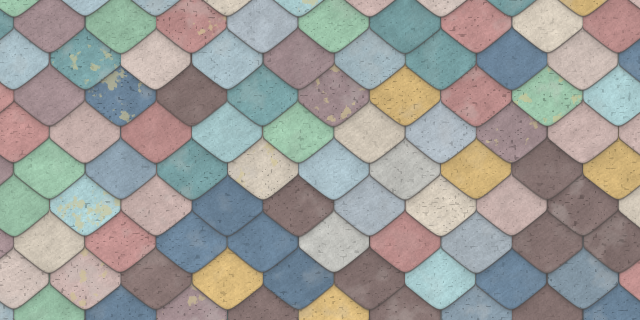
A Shadertoy shader for this pattern:

```glsl
const float TILES_HIGH = 4.5;            // canvas height in tile widths
const vec2  ORIGIN = vec2(0.695, 1.70);  // tip of the reference tile
const float ROW_STEP = 0.515;
const float HALF_WIDTH = 0.495;
const float EDGE_SLOPE = 0.83;
const float TIP_RADIUS = 0.08;
const float CORNER_BLEND = 0.035;
const float JITTER = 0.016;
const float TILT = 0.025;
const float GAP_WIDTH = 0.013;
const float SHADOW_REACH = 0.035;
const float SHADOW_DEPTH = 0.30;
const float YELLOW_SHARE = 0.06;
const vec2  REGION_CENTRE = vec2(4.5, 2.1);
const vec2  REGION_TREND = vec2(0.10, -0.25);
const vec3  GAP = vec3(0.34, 0.32, 0.31);
const vec3  YELLOW = vec3(0.84, 0.72, 0.49);
const vec3  LICHEN = vec3(0.82, 0.77, 0.58);

// Glazes ordered from warm to cool to green
const int GLAZE_COUNT = 14;
const vec3 GLAZES[GLAZE_COUNT] = vec3[](
    vec3(0.52, 0.45, 0.44), vec3(0.74, 0.56, 0.55), vec3(0.63, 0.55, 0.56),
    vec3(0.79, 0.70, 0.68), vec3(0.82, 0.78, 0.72), vec3(0.79, 0.73, 0.70),
    vec3(0.75, 0.75, 0.73), vec3(0.67, 0.71, 0.74), vec3(0.53, 0.60, 0.65),
    vec3(0.42, 0.51, 0.59), vec3(0.65, 0.73, 0.76), vec3(0.47, 0.62, 0.63),
    vec3(0.66, 0.79, 0.80), vec3(0.60, 0.75, 0.65));

float hash(vec2 p) {
    return fract(sin(dot(p, vec2(12.9898, 78.233))) * 43758.5453);
}

float noise(vec2 p) {
    vec2 cell = floor(p), f = fract(p);
    f = f * f * (3.0 - 2.0 * f);
    return mix(mix(hash(cell), hash(cell + vec2(1, 0)), f.x),
               mix(hash(cell + vec2(0, 1)), hash(cell + vec2(1, 1)), f.x), f.y);
}

float fbm(vec2 p) {
    float sum = 0.0, gain = 0.5;
    for (int i = 0; i < 4; i++) {
        sum += gain * noise(p);
        p = mat2(1.6, 1.2, -1.2, 1.6) * p;
        gain *= 0.5;
    }
    return sum / 0.9375;
}

mat2 rotate(float a) {
    return mat2(cos(a), sin(a), -sin(a), cos(a));
}

float smoothMax(float a, float b, float k) {
    float h = max(k - abs(a - b), 0.0) / k;
    return max(a, b) + h * h * k * 0.25;
}

// Straight sides, slanted lower edges, rounded tip at zero, open at the top
float tileDistance(vec2 p) {
    float bend = length(vec2(p.x, TIP_RADIUS)) - TIP_RADIUS;
    float slant = (EDGE_SLOPE * bend - p.y) / length(vec2(EDGE_SLOPE, 1.0));
    return smoothMax(abs(p.x) - HALF_WIDTH, slant, CORNER_BLEND);
}

// Random glaze, leaning warm or cool by region
vec3 glazeColor(vec2 id) {
    vec2 place = ORIGIN + id * vec2(1.0, ROW_STEP);
    float lean = dot(place - REGION_CENTRE, REGION_TREND);
    float pick = pow(hash(id + 3.7), exp2(lean));
    vec3 glaze = GLAZES[min(int(pick * float(GLAZE_COUNT)), GLAZE_COUNT - 1)];
    glaze = hash(id + 9.1) < YELLOW_SHARE ? YELLOW : glaze;
    return glaze * (0.96 + 0.08 * hash(id + 5.3));
}

// Mottling, brushed streaks, pits and worn patches
vec3 tileSurface(vec2 p, vec2 id, float d) {
    vec2 q = p + 17.0 * vec2(hash(id + 1.3), hash(id + 2.9));
    float wear = hash(id + 6.1);
    vec3 color = glazeColor(id);
    color *= 0.93 + 0.14 * fbm(q * 5.0);
    color *= 0.96 + 0.08 * noise(q * 55.0);
    color *= 0.97 + 0.06 * noise(rotate(-0.6) * q * vec2(9.0, 38.0));
    float faded = smoothstep(0.52, 0.75, fbm(q * 3.5 + 8.0));
    color = mix(color, vec3(0.77, 0.75, 0.73), faded * 0.35 * wear);
    float pits = smoothstep(0.80, 0.95, noise(q * vec2(24.0, 34.0)));
    color *= 1.0 - pits * (0.08 + 0.16 * wear);
    float lichen = smoothstep(0.62, 0.72, fbm(q * 7.0 + 4.0)) * step(0.85, wear);
    color = mix(color, LICHEN, 0.6 * lichen);
    return color * (1.0 - 0.10 * smoothstep(-0.03, 0.0, d));
}

void mainImage(out vec4 fragColor, in vec2 fragCoord) {
    float pixel = TILES_HIGH / iResolution.y;
    vec2 p = fragCoord * pixel - ORIGIN;
    float baseRow = floor(p.y / ROW_STEP);
    vec3 color = GAP;

    // Paint from the lowest row up; each row overlaps the one below
    for (int i = -1; i <= 1; i++) {
        float row = baseRow + float(i);
        vec2 q = p - row * vec2(0.5, ROW_STEP);
        float column = floor(q.x + 0.5);
        vec2 id = vec2(column + 0.5 * row, row);
        vec2 shift = vec2(hash(id + 4.4), hash(id + 7.7)) - 0.5;
        vec2 local = q - vec2(column, 0.0) - JITTER * shift;
        local = rotate(TILT * (hash(id + 8.2) - 0.5)) * local;

        float d = tileDistance(local);
        color *= 1.0 - SHADOW_DEPTH * exp(-max(d, 0.0) / SHADOW_REACH);
        float gap = 1.0 - smoothstep(-pixel, pixel, d - GAP_WIDTH);
        color = mix(color, GAP, 0.75 * gap);
        float cover = 1.0 - smoothstep(-0.7 * pixel, 0.7 * pixel, d);
        color = mix(color, tileSurface(local, id, d), cover);
    }
    fragColor = vec4(color, 1.0);
}
```
